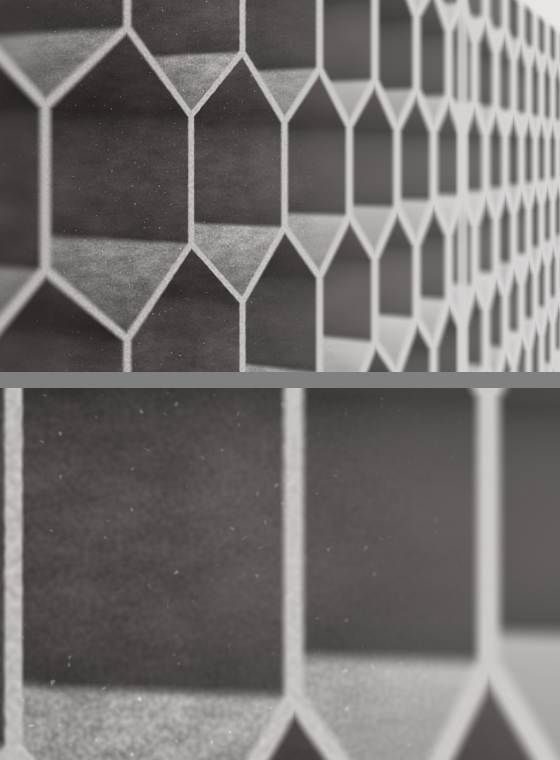
Top, the full canvas; bottom, a detail of the centre.
Reproduce this pattern procedurally as a Shadertoy shader.

```glsl
const vec2  VANISH     = vec2(1.908, 0.594); // vanishing point of the wall
const float REACH      = 1.786;   // distance from vanishing point to column 0
const float RECESSION  = 0.1406;  // depth gained per half column
const float ROW_CENTRE = -0.099;
const float SIDE       = 0.2205;  // half length of an upright edge
const float SLANT      = 0.257;   // rise of a sloping edge
const float PITCH      = 2.0 * SIDE + SLANT;
const float FOCUS      = 0.76;    // scale at which the lens is sharp
const float SEAM       = 12.0;    // column of the joint between panels
const float WALL_TOP   = 1.40;
const float TUBE_TAPER = 0.2;     // convergence of lines inside a tube

const vec3 ROOF_NEAR  = vec3(0.175, 0.155, 0.153);
const vec3 ROOF_FAR   = vec3(0.36, 0.34, 0.34);
const vec3 WALL_NEAR  = vec3(0.255, 0.235, 0.233);
const vec3 WALL_FAR   = vec3(0.43, 0.41, 0.41);
const vec3 FLOOR_NEAR = vec3(0.47, 0.46, 0.455);
const vec3 FLOOR_FAR  = vec3(0.74, 0.73, 0.73);
const vec3 RIM_NEAR   = vec3(0.72, 0.71, 0.705);
const vec3 RIM_FAR    = vec3(0.84, 0.83, 0.83);
const vec3 BACKDROP   = vec3(0.91, 0.90, 0.89);

vec2 hash2(vec2 p) {
    vec3 q = fract(p.xyx * vec3(0.1031, 0.1030, 0.0973));
    q += dot(q, q.yzx + 33.33);
    return fract((q.xx + q.yz) * q.zy);
}

float gradientNoise(vec2 p) {
    vec2 i = floor(p), f = fract(p);
    vec2 u = f * f * f * (f * (f * 6.0 - 15.0) + 10.0);
    vec2 o = vec2(1.0, 0.0);
    float a = dot(hash2(i) * 2.0 - 1.0, f);
    float b = dot(hash2(i + o) * 2.0 - 1.0, f - o);
    float c = dot(hash2(i + o.yx) * 2.0 - 1.0, f - o.yx);
    float d = dot(hash2(i + 1.0) * 2.0 - 1.0, f - 1.0);
    return mix(mix(a, b, u.x), mix(c, d, u.x), u.y);
}

// Wall coordinates (half columns, height) to canvas
vec2 project(vec2 w) {
    float s = 1.0 / (1.0 + RECESSION * w.x);
    return VANISH + s * vec2(-REACH, w.y);
}

float segmentDistance(vec2 p, vec2 a, vec2 b) {
    vec2 d = b - a;
    return length(p - a - d * clamp(dot(p - a, d) / dot(d, d), 0.0, 1.0));
}

vec2 centreInRow(float row, float column) {
    float shift = mod(row, 2.0);
    return vec2(shift + 1.0 + 2.0 * floor((column - shift) * 0.5), ROW_CENTRE + row * PITCH);
}

vec2 cellCentre(vec2 w) {
    float row = floor((w.y - ROW_CENTRE) / PITCH + 0.5);
    vec2 c = centreInRow(row, w.x);
    vec2 q = w - c;
    if (abs(q.y) > SIDE + SLANT * (1.0 - abs(q.x))) c = centreInRow(row + sign(q.y), w.x);
    return c;
}

float rimDistance(vec2 p, vec2 c) {
    vec2 previous = project(c + vec2(0.0, -SIDE - SLANT));
    float d = 10.0;
    for (int i = 1; i <= 6; i++) {
        float a = radians(60.0) * float(i);
        vec2 corner = vec2(sin(a) / sin(radians(60.0)), -cos(a));
        corner.y = sign(corner.y) * (abs(corner.y) > 0.75 ? SIDE + SLANT : SIDE);
        vec2 next = project(c + corner);
        d = min(d, segmentDistance(p, previous, next));
        previous = next;
    }
    return d;
}

// Inside of a tube: roof, far side and floor
vec3 tubeColour(vec2 p, vec2 c, float far, float blur, float sharp) {
    vec2 top = project(c + vec2(1.0, SIDE));
    vec2 bottom = project(c + vec2(1.0, -SIDE));
    float taper = TUBE_TAPER * max(top.x - p.x, 0.0);
    float above = p.y - mix(top.y, VANISH.y, taper);
    float below = mix(bottom.y, VANISH.y, taper) - p.y;
    float soft = blur + 0.005;

    float crease = 0.32 * exp(-abs(above) * 22.0) + 0.22 * exp(-abs(below) * 18.0);
    vec3 side = mix(WALL_NEAR, WALL_FAR, far) * (1.06 - crease);
    vec3 ground = mix(FLOOR_NEAR, FLOOR_FAR, far) * (1.1 - 1.6 * clamp(below, 0.0, 0.25));
    vec3 roof = mix(ROOF_NEAR, ROOF_FAR, far) * (0.9 + 2.6 * clamp(above, 0.0, 0.15));
    float onFloor = smoothstep(-soft, soft, below);
    vec3 col = mix(side, roof, smoothstep(-soft - 0.01, soft + 0.01, above));
    col = mix(col, ground, onFloor);

    // Scuffs, grain and dust, lost where the lens is soft
    float stain = gradientNoise(p * vec2(9.0, 13.0));
    float scuff = gradientNoise(p * vec2(22.0, 45.0)) + 0.6 * gradientNoise(p * vec2(70.0, 110.0));
    float grain = gradientNoise(p * 170.0);
    float dust = smoothstep(0.36, 0.6, gradientNoise(p * 125.0 + 9.0));
    col *= 1.0 + 0.22 * stain * (1.0 - far);
    col *= 1.0 + sharp * (0.2 * scuff + 0.2 * grain) * (0.8 + 0.4 * onFloor);
    col += sharp * dust * 0.2;
    return col * (0.92 + 0.16 * hash2(c * 3.7 + 50.0).x);
}

void mainImage(out vec4 fragColor, in vec2 fragCoord) {
    vec2 p = fragCoord / iResolution.y;
    float scale = max((VANISH.x - p.x) / REACH, 0.02);
    vec2 wall = vec2((1.0 / scale - 1.0) / RECESSION, (p.y - VANISH.y) / scale);

    // Depth of field
    float nearSide = max(scale - FOCUS, 0.0), farSide = max(FOCUS - scale, 0.0);
    float width = min(0.0074 + 0.03 * nearSide + 0.012 * farSide, 0.036 * scale);
    float blur = min(max(0.002 + 0.04 * nearSide + 0.025 * farSide, 0.75 / iResolution.y), width);
    float sharp = 1.0 - smoothstep(0.06, 0.32, abs(scale - FOCUS - 0.06));
    float far = smoothstep(0.95, 0.3, scale);

    vec2 c = cellCentre(wall);
    vec3 col = tubeColour(p, c, far, blur, sharp);

    // Rims and the panel joint
    vec3 rim = mix(RIM_NEAR, RIM_FAR, far) * (1.0 + 0.14 * sharp * gradientNoise(p * 130.0));
    float d = rimDistance(p, c) + sharp * 0.0016 * gradientNoise(p * 75.0);
    col = mix(col, rim, 1.0 - smoothstep(width - blur, width + blur, d));
    float joint = abs(p.x - project(vec2(SEAM, 0.0)).x);
    col = mix(col, RIM_FAR, 0.85 * (1.0 - smoothstep(0.006, 0.022, joint)));

    // Haze and the bright space over the wall
    col = mix(col, RIM_FAR, 0.12 * smoothstep(0.42, 0.2, scale));
    col = mix(col, BACKDROP, smoothstep(-0.06, 0.06, wall.y - WALL_TOP));
    fragColor = vec4(col, 1.0);
}
```
